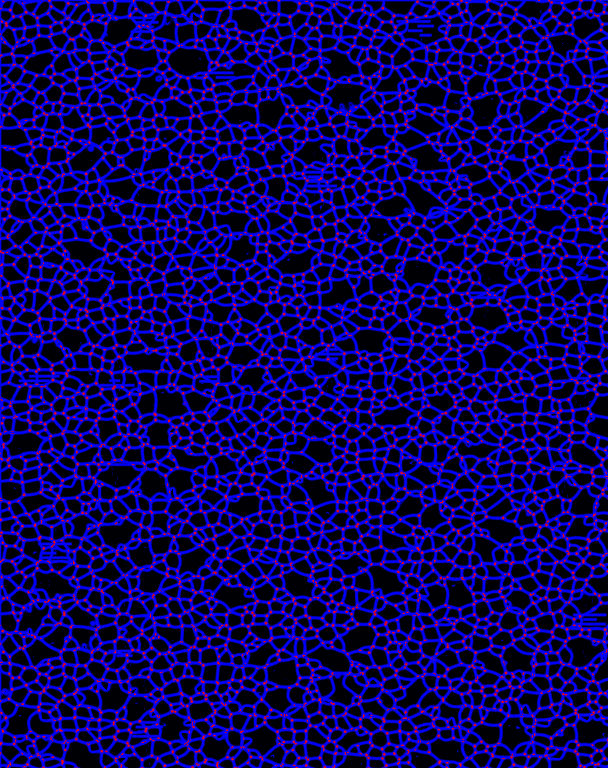
Give the GLSL for this pattern, as a WebGL 2 fragment shader.

```glsl
#version 300 es
precision highp float;
// Foam of dark cells with blue walls and red dots where three walls meet.
// Cells are a weighted Voronoi diagram of randomly sized, mostly flat ellipses;
// wall and junction distances come from the gradients of the cell fields.

#define ROWS 60.0          // seed rows over the canvas height
#define JITTER 0.88        // irregularity of the seeds
#define BASE_RADIUS 0.42   // spread of the common cell radii
#define BIG_RADIUS 0.75    // extra radius of the rare large cells
#define WALL 0.118         // half width of the walls, in rows
#define ROUNDING 0.2       // rounding of the cell corners, in rows
#define DOT 0.102          // radius of the junction dots, in rows
#define SOFT 0.075         // half width of the soft edges, in rows
#define STREAK_TILE 7.0    // spacing of the streak patches, in rows
#define STREAK_SHARE 0.25  // share of tiles that hold a patch
#define REACH 3            // search distance for seeds

const vec3 DARK = vec3(0.0, 0.0, 0.015);
const vec3 BLUE = vec3(0.005, 0.0, 0.98);
const vec3 RED = vec3(0.96, 0.0, 0.03);

out vec4 fragColor;
uniform vec2 u_resolution;

vec3 hash3(vec2 c) {
    vec3 q = fract(c.xyx * vec3(0.1031, 0.1030, 0.0973));
    q += dot(q, q.yxz + 33.33);
    return fract((q.xxy + q.yzz) * q.zyx);
}

float cornerSlope(vec2 corner, vec2 p) {
    float angle = 6.2832 * hash3(corner + 71.0).x;
    return dot(vec2(cos(angle), sin(angle)), p - corner);
}

float gradientNoise(vec2 p) {
    vec2 i = floor(p), f = p - i;
    vec2 u = f * f * f * (f * (f * 6.0 - 15.0) + 10.0);
    vec2 dx = vec2(1.0, 0.0), dy = vec2(0.0, 1.0);
    return mix(mix(cornerSlope(i, p), cornerSlope(i + dx, p), u.x),
               mix(cornerSlope(i + dy, p), cornerSlope(i + dx + dy, p), u.x), u.y);
}

float inside(float dist, float edge) {
    return 1.0 - smoothstep(edge - SOFT, edge + SOFT, dist);
}

// Elliptic distance to one seed less its radius (x), with its gradient (yz)
vec3 cellField(vec2 p, vec2 id, float gain) {
    vec3 place = hash3(id), shape = hash3(id + 137.0);
    vec2 v = p - id - 0.5 - JITTER * (place.xy - 0.5);
    float big = pow(place.z, 18.0);
    float radius = BASE_RADIUS * place.z + BIG_RADIUS * gain * big;
    float stretch = sqrt(1.1 + (0.2 + 0.7 * big) * shape.x);
    float tilt = 1.2 * (shape.y - 0.5);
    vec2 axis = vec2(cos(tilt), sin(tilt)), across = vec2(-axis.y, axis.x);
    vec2 q = vec2(dot(v, axis) / stretch, dot(v, across) * stretch);
    float len = max(length(q), 1e-4);
    vec2 slope = (axis * q.x / stretch + across * q.y * stretch) / len;
    return vec3(len - radius, slope);
}

// Distances to the nearest wall (x) and the nearest junction (y)
vec2 foam(vec2 p, float gain) {
    vec2 base = floor(p), homeId = base;
    vec3 home = vec3(1e3, 0.0, 0.0);
    for (int y = -REACH; y <= REACH; y++)
    for (int x = -REACH; x <= REACH; x++) {
        vec2 id = base + vec2(x, y);
        vec3 cell = cellField(p, id, gain);
        if (cell.x < home.x) { home = cell; homeId = id; }
    }
    // The two closest walls: distance and unit normal
    vec3 first = vec3(1e2, 1.0, 0.0), second = vec3(1e2, 0.0, 1.0);
    for (int y = -REACH; y <= REACH; y++)
    for (int x = -REACH; x <= REACH; x++) {
        vec2 id = base + vec2(x, y);
        if (id == homeId) continue;
        vec3 gap = cellField(p, id, gain) - home;
        vec3 wall = gap / max(length(gap.yz), 1e-3);
        if (wall.x < first.x) { second = first; first = wall; }
        else if (wall.x < second.x) second = wall;
    }
    // Junction: where the two wall lines cross, unless they are almost parallel
    float c = dot(first.yz, second.yz);
    float sq = first.x * first.x + second.x * second.x - 2.0 * c * first.x * second.x;
    float junction = sqrt(max(sq, 0.0) / max(1.0 - c * c, 0.02)) + smoothstep(0.8, 0.95, c);
    float blend = max(ROUNDING - second.x + first.x, 0.0);
    return vec2(first.x - blend * blend / (4.0 * ROUNDING), junction);
}

// Scattered patches of thin horizontal strokes
float streaks(vec2 p) {
    vec2 tile = floor(p / STREAK_TILE);
    vec3 h = hash3(tile + 29.0);
    vec2 v = p - (tile + 0.25 + 0.5 * h.xy) * STREAK_TILE;
    float row = floor(v.y / 0.36);
    vec3 stroke = hash3(tile * 13.0 + vec2(row, 5.0));
    float halfLength = (0.3 + 1.1 * stroke.x) * step(abs(row + 0.5), 1.0 + h.x);
    float bar = inside(abs(v.y - (row + 0.5) * 0.36), 0.11);
    return bar * inside(abs(v.x + stroke.y - 0.5), halfLength) * step(h.z, STREAK_SHARE);
}

void main() {
    vec2 p = gl_FragCoord.xy / u_resolution.y * ROWS;
    vec2 size = u_resolution / u_resolution.y * ROWS;
    float gain = clamp(1.0 + 0.4 * gradientNoise(p * 0.11), 0.7, 1.3);
    vec2 dist = foam(p, gain);
    float rim = inside(min(p.x, size.y - p.y), 0.1);
    float wall = max(max(inside(dist.x, WALL), streaks(p)), rim);
    vec3 color = mix(DARK, BLUE, wall);
    color = mix(color, RED, inside(dist.y, DOT));
    fragColor = vec4(color, 1.0);
}
```
